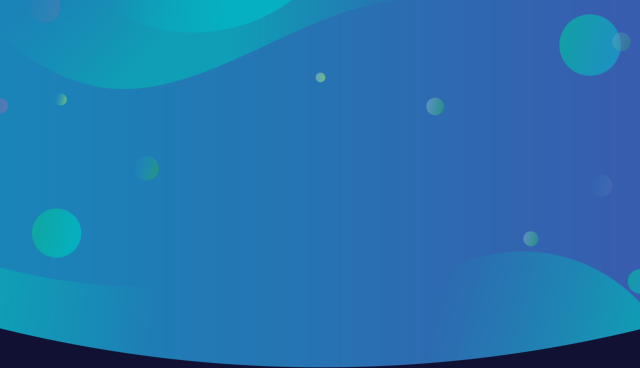
Write a WebGL 1 fragment shader that draws this background.

```glsl
precision highp float;
uniform vec2 u_resolution;

// Canvas units: width 1, height HEIGHT
const float HEIGHT = 0.5755;

const vec3 SKY_LEFT = vec3(0.10, 0.52, 0.72);
const vec3 SKY_MID = vec3(0.15, 0.45, 0.70);
const vec3 SKY_RIGHT = vec3(0.22, 0.36, 0.685);
const vec3 NIGHT = vec3(0.067, 0.067, 0.20);
const vec3 TEAL = vec3(0.06, 0.62, 0.71);
const vec3 CYAN = vec3(0.02, 0.69, 0.76);
const vec3 SEA = vec3(0.06, 0.65, 0.64);
const vec3 AZURE = vec3(0.10, 0.60, 0.78);
const vec3 MIST = vec3(0.42, 0.64, 0.78);
const vec3 GREEN = vec3(0.15, 0.58, 0.50);
const vec3 LIME = vec3(0.45, 0.76, 0.50);
const vec3 VIOLET = vec3(0.42, 0.46, 0.70);

// Wave: trough position, depth below the top, left curvature, right end
const float TROUGH_X = 0.193;
const float TROUGH_DEPTH = 0.1393;
const float TROUGH_CURVE = 2.28;
const float WAVE_END = 0.643;

// Circles as centre and radius
const vec3 CREST = vec3(0.302, 0.7825, 0.258);
const vec3 VALLEY = vec3(0.241, 1.082, 0.9557);
const vec3 HUMP = vec3(0.816, -0.069, 0.2513);
const vec3 FLOOR_ARC = vec3(0.503, 2.106, 2.105);

float cover(float dist) {
  float blur = 0.75 / u_resolution.x;
  return 1.0 - smoothstep(-blur, blur, dist);
}

float disc(vec2 p, vec3 circle) {
  return cover(length(p - circle.xy) - circle.z);
}

// Linear gradient from 0 at a to 1 at b
float ramp(vec2 p, vec2 a, vec2 b) {
  vec2 axis = b - a;
  return clamp(dot(p - a, axis) / dot(axis, axis), 0.0, 1.0);
}

float waveDepth(float x) {
  float fromTrough = x - TROUGH_X;
  return fromTrough < 0.0
    ? TROUGH_DEPTH - TROUGH_CURVE * fromTrough * fromTrough
    : TROUGH_DEPTH * (1.0 - smoothstep(TROUGH_X, WAVE_END, x));
}

// Disc whose colour and opacity run from left to right
vec3 bubble(vec3 base, vec2 p, vec3 circle, vec3 left, vec3 right, vec2 opacity) {
  vec2 reach = circle.z * vec2(0.95, -0.25);
  float t = ramp(p, circle.xy - reach, circle.xy + reach);
  float alpha = disc(p, circle) * mix(opacity.x, opacity.y, t);
  return mix(base, mix(left, right, t), alpha);
}

vec3 sky(float x) {
  vec3 leftHalf = mix(SKY_LEFT, SKY_MID, clamp(x * 2.0, 0.0, 1.0));
  return mix(leftHalf, SKY_RIGHT, clamp(x * 2.0 - 1.0, 0.0, 1.0));
}

void main() {
  vec2 p = gl_FragCoord.xy / u_resolution * vec2(1.0, HEIGHT);
  vec3 color = sky(p.x);

  // Top wave and its brighter crest
  float wave = cover(HEIGHT - waveDepth(p.x) - p.y);
  wave *= ramp(p, vec2(0.05, HEIGHT), vec2(0.195, 0.445));
  wave *= 1.0 - ramp(p, vec2(0.35, 0.5), vec2(0.64, 0.5));
  color = mix(color, TEAL, wave);
  float crest = disc(p, CREST) * ramp(p, vec2(0.175, 0.55), vec2(0.36, 0.57));
  color = mix(color, CYAN, crest);

  // Lower left slope and lower right hump
  float slope = 1.0 - disc(p, VALLEY);
  slope *= 1.0 - ramp(p, vec2(-0.01, 0.09), vec2(0.24, 0.06));
  color = mix(color, TEAL, slope);
  float hump = disc(p, HUMP) * ramp(p, vec2(0.69, 0.13), vec2(1.01, 0.06));
  color = mix(color, TEAL, hump);

  // Large bubbles
  color = bubble(color, p, vec3(0.922, 0.505, 0.048), SEA, AZURE, vec2(0.9, 0.85));
  color = bubble(color, p, vec3(0.0885, 0.211, 0.0384), SEA, CYAN, vec2(1.0));
  color = bubble(color, p, vec3(1.0, 0.1354, 0.019), SEA, AZURE, vec2(0.85));

  // Misty green bubbles
  color = bubble(color, p, vec3(0.971, 0.510, 0.0145), MIST, GREEN, vec2(0.4, 0.5));
  color = bubble(color, p, vec3(0.680, 0.409, 0.0137), MIST, GREEN, vec2(0.7, 0.85));
  color = bubble(color, p, vec3(0.8295, 0.202, 0.0117), MIST, GREEN, vec2(0.7, 0.85));
  color = bubble(color, p, vec3(0.229, 0.3125, 0.019), AZURE, GREEN, vec2(0.1, 0.95));
  color = bubble(color, p, vec3(0.095, 0.420, 0.0092), AZURE, LIME, vec2(0.2, 0.9));
  color = bubble(color, p, vec3(0.5007, 0.4544, 0.0075), MIST, LIME, vec2(0.9));

  // Faint violet bubbles
  color = bubble(color, p, vec3(0.0, 0.410, 0.0122), VIOLET, VIOLET, vec2(0.5, 0.75));
  color = bubble(color, p, vec3(0.940, 0.285, 0.017), AZURE, VIOLET, vec2(0.05, 0.3));
  color = bubble(color, p, vec3(0.0703, 0.564, 0.024), VIOLET, VIOLET, vec2(0.08, 0.35));

  // Dark floor below the wide arc
  color = mix(NIGHT, color, disc(p, FLOOR_ARC));
  gl_FragColor = vec4(color, 1.0);
}
```
